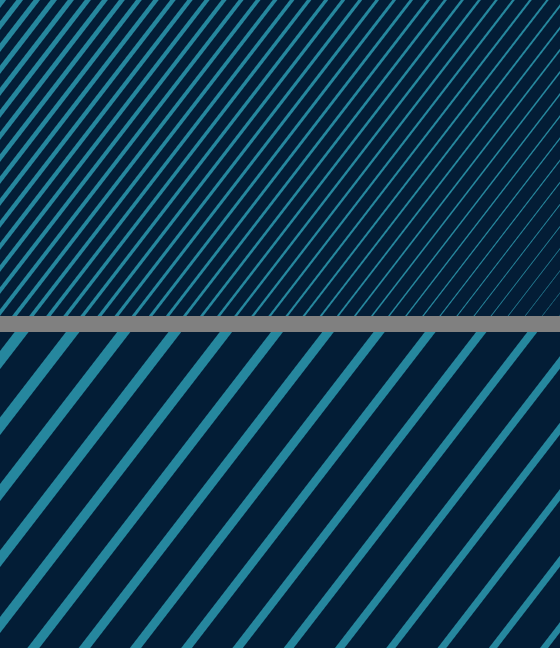
Top, the full canvas; bottom, a detail of the centre.
Reproduce this pattern procedurally as a WebGL 2 fragment shader.

```glsl
#version 300 es
precision highp float;
// Parallel slanted teal stripes on navy, each thinner than the one to its left.

uniform vec2 u_resolution;
out vec4 fragColor;

const vec3 NAVY = vec3(0.010, 0.112, 0.210);
const vec3 TEAL = vec3(0.150, 0.530, 0.620);

const float PERIOD = 0.05387;     // horizontal spacing, in canvas heights
const float SLOPE = 1.297;        // rise over run of the stripes
const float PHASE = 0.16;         // offset of the first stripe, in periods
const float STRIPE_COUNT = 47.0;  // stripes from top left to bottom right
const float WIDE_FILL = 0.40;     // share of a period filled by the first stripe
const float THIN_FILL = 0.03;     // share of a period filled by the last stripe

// Share of a pixel covered by a band; stays correct below one pixel.
float bandCoverage(float dist, float halfWidth, float pixel) {
    float nearEdge = clamp(0.5 + (halfWidth - dist) / pixel, 0.0, 1.0);
    float farEdge = clamp(0.5 - (halfWidth + dist) / pixel, 0.0, 1.0);
    return nearEdge - farEdge;
}

void main() {
    float pixel = 1.0 / u_resolution.y;
    vec2 p = gl_FragCoord.xy * pixel;

    // Slide each point along its stripe to the top edge, then count periods.
    float run = (p.x + (1.0 - p.y) / SLOPE) / PERIOD - PHASE;
    float stripe = floor(run + 0.5);

    // Perpendicular spacing and distance to the stripe's centre line.
    float spacing = PERIOD * SLOPE / length(vec2(1.0, SLOPE));
    float dist = abs(run - stripe) * spacing;

    // Every stripe keeps one width, tapering across the set.
    float taper = clamp(stripe / STRIPE_COUNT, 0.0, 1.0);
    float halfWidth = 0.5 * spacing * mix(WIDE_FILL, THIN_FILL, taper);

    fragColor = vec4(mix(NAVY, TEAL, bandCoverage(dist, halfWidth, pixel)), 1.0);
}
```
